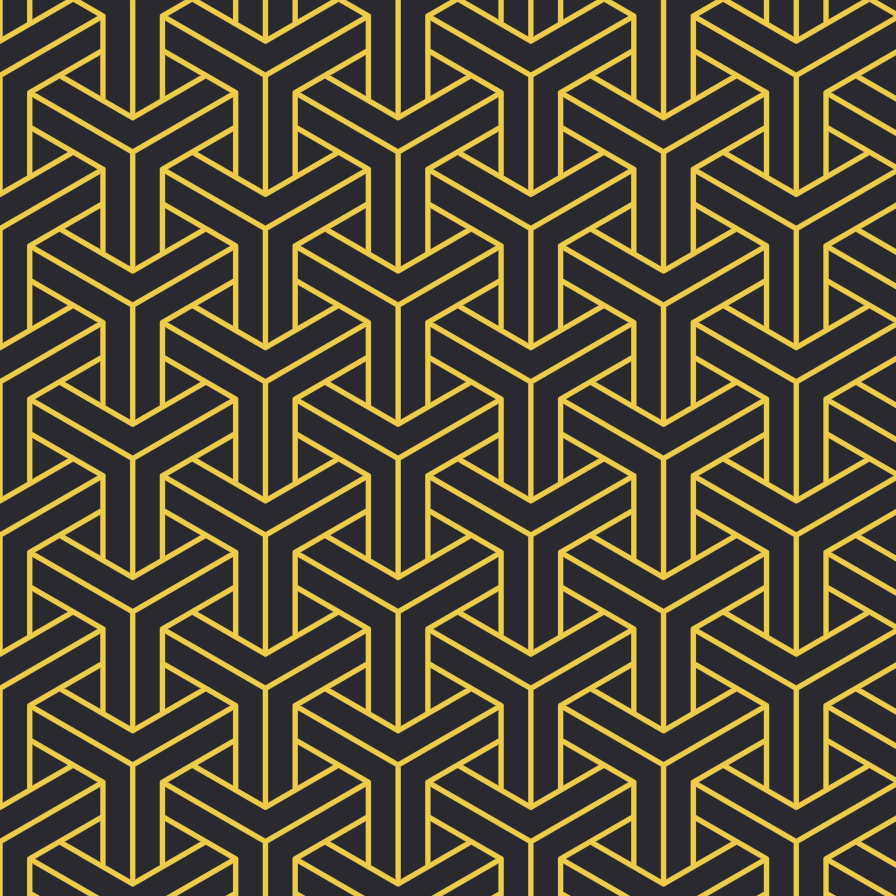
This pattern is drawn by a WebGL 2 fragment shader. Its source:

```glsl
#version 300 es
precision highp float;
// Interlocking three-armed lattice in gold outline on charcoal.

uniform vec2 u_resolution;
out vec4 fragColor;

// Lengths are fractions of the canvas height.
const float SPACING = 0.17103;             // distance between neighbouring hubs
const float ARM_HALF_WIDTH = 0.0332;       // arm axis to arm edge
const float LINE_WIDTH = 0.0060;
const vec2 ANCHOR = vec2(0.0, 0.9158);     // position of one hub
const float EDGE_SOFTNESS = 0.75;          // antialiasing radius in pixels
const vec3 CHARCOAL = vec3(0.165, 0.160, 0.187);
const vec3 GOLD = vec3(0.930, 0.800, 0.290);

const float SQRT3 = 1.7320508;

// Distance to the vertical segment at x, from y0 to y1.
float verticalSegment(vec2 p, float x, float y0, float y1) {
    return length(vec2(p.x - x, p.y - clamp(p.y, y0, y1)));
}

// Fold the plane so that all three arms share the +y axis, x >= 0.
vec2 foldThreeArms(vec2 p) {
    const vec2 sectorNormal = vec2(0.5, -0.5 * SQRT3);
    p = vec2(abs(p.x), -p.y);
    p -= 2.0 * max(dot(p, sectorNormal), 0.0) * sectorNormal;
    return vec2(abs(p.x), p.y);
}

// Distance to the axis and edge lines of one three-armed figure.
float tripodLines(vec2 p) {
    float bevel = ARM_HALF_WIDTH / SQRT3;
    float armLength = SPACING - 2.0 * bevel;
    vec2 q = foldThreeArms(p);
    float axis = verticalSegment(q, 0.0, 0.0, armLength);
    float edge = verticalSegment(q, ARM_HALF_WIDTH, bevel, armLength - bevel);
    return min(axis, edge);
}

// Hub position for integer coordinates on the triangular lattice.
vec2 hubPosition(vec2 cell) {
    return SPACING * vec2(0.5 * SQRT3 * cell.x, cell.y + 0.5 * cell.x);
}

// Nearest line among the surrounding hubs, whose arms overlap this cell.
float latticeLines(vec2 p) {
    float column = p.x / (SPACING * 0.5 * SQRT3);
    vec2 cell = round(vec2(column, p.y / SPACING - 0.5 * column));
    float nearest = SPACING;
    for (int i = -1; i <= 1; i++) {
        for (int j = -1; j <= 1; j++) {
            vec2 hub = hubPosition(cell + vec2(i, j));
            nearest = min(nearest, tripodLines(p - hub));
        }
    }
    return nearest;
}

void main() {
    vec2 uv = gl_FragCoord.xy / u_resolution.y;
    float softness = EDGE_SOFTNESS / u_resolution.y;

    float lineDistance = latticeLines(uv - ANCHOR) - 0.5 * LINE_WIDTH;
    float ink = 1.0 - smoothstep(-softness, softness, lineDistance);

    fragColor = vec4(mix(CHARCOAL, GOLD, ink), 1.0);
}
```
